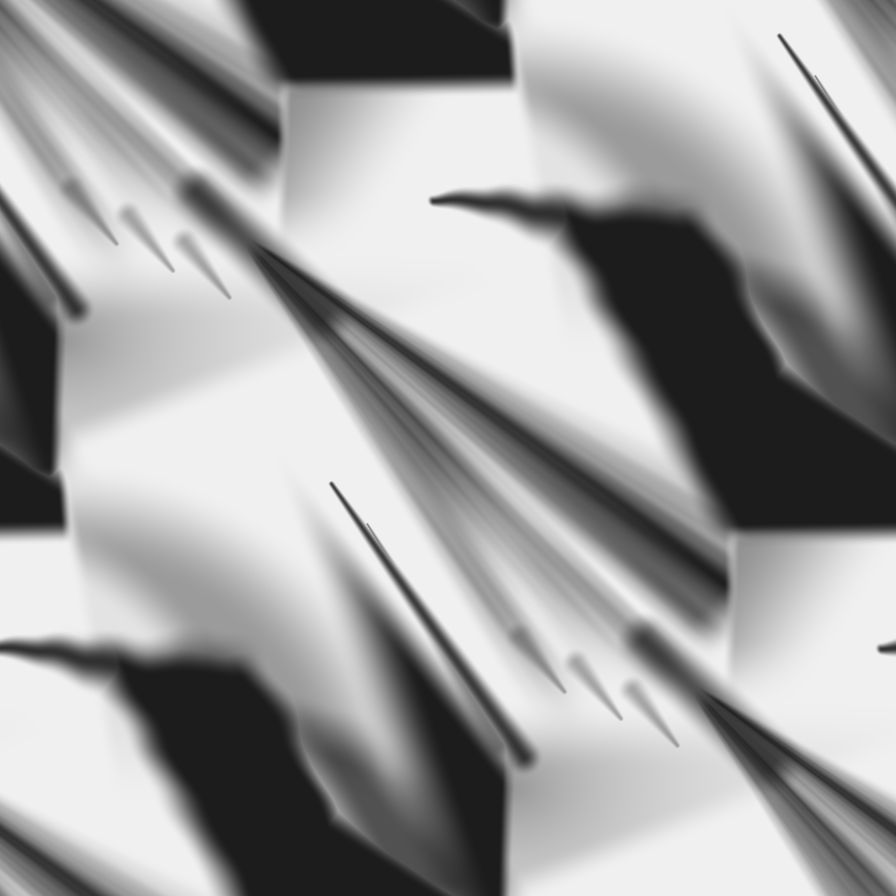
This background is drawn by a Shadertoy shader. Its source:

```glsl
#define PAPER 0.94
#define INK 0.11
#define APEX vec2(0.273, 0.267)
#define FAN_DARK 0.42
#define GRAIN 0.22
#define WOBBLE 0.016
#define ARC_CENTER vec2(0.566, 0.423)
#define ARC_RADIUS 0.41
#define ARC_DARK 0.40

vec2 hash2(vec2 p) {
    p = vec2(dot(p, vec2(127.1, 311.7)), dot(p, vec2(269.5, 183.3)));
    return 2.0 * fract(sin(p) * 43758.5) - 1.0;
}

float gradientNoise(vec2 p) {
    vec2 i = floor(p), f = p - i, u = f * f * (3.0 - 2.0 * f);
    vec2 e = vec2(0.0, 1.0);
    return mix(mix(dot(hash2(i), f), dot(hash2(i + e.yx), f - e.yx), u.x),
               mix(dot(hash2(i + e), f - e), dot(hash2(i + 1.0), f - 1.0), u.x), u.y);
}

// Half-drop lattice: the copy of p that lies closest to c
vec2 near(vec2 p, vec2 c) {
    vec2 d = p - c, ab = vec2(d.x + d.y, d.x - d.y);
    ab -= floor(ab + 0.5);
    return c + 0.5 * vec2(ab.x + ab.y, ab.x - ab.y);
}

// Soft half plane, filled to the right of the way from a to b
float side(vec2 p, vec2 a, vec2 b, float blur) {
    vec2 d = normalize(b - a);
    return smoothstep(-blur, blur, dot(p - a, vec2(-d.y, d.x)));
}

// Soft stroke whose width grows from w0 to w1
float stroke(vec2 p, vec2 a, vec2 b, float w0, float w1) {
    vec2 d = b - a;
    float h = clamp(dot(p - a, d) / dot(d, d), 0.0, 1.0);
    return 1.0 - smoothstep(0.0, mix(w0, w1, h), length(p - a - d * h));
}

float bell(float x, float width) {
    x /= width;
    return exp(-x * x);
}

// Streaks spreading from the apex along the diagonal
float fan(vec2 p) {
    vec2 d = p - APEX;
    float s = fract(d.x + d.y), t = d.x - d.y;
    t -= floor(t + 0.5);
    float k = t / (s + 0.03);
    float dark = FAN_DARK + 0.5 * bell(k - 0.155, 0.04);
    dark += 0.30 * bell(k + 0.06, 0.07) * (1.0 - smoothstep(0.4, 0.65, s));
    dark -= 0.38 * bell(k - 0.035, 0.025) * smoothstep(0.2, 0.6, s);
    dark -= 0.36 * bell(k + 0.11, 0.045) * smoothstep(0.45, 0.75, s);
    dark += 0.20 * bell(k - 0.09, 0.03) * smoothstep(0.5, 0.9, s);
    dark += GRAIN * gradientNoise(vec2(k * 26.0, s * 2.5));
    dark += 0.5 * GRAIN * gradientNoise(vec2(k * 60.0, s * 3.0 + 7.0));
    dark *= smoothstep(-0.25, -0.17, k) * (1.0 - smoothstep(0.19, 0.27 + 0.1 * s, k));
    float tail = mix(smoothstep(0.68, 0.95, s), smoothstep(0.92, 1.0, s), smoothstep(-0.08, 0.03, t));
    float cut = 1.0 - smoothstep(1.07, 1.10, s + t);
    return clamp(dark, 0.0, 1.0) * smoothstep(0.0, 0.05, s) * (1.0 - tail) * cut;
}

// Grey quarter ring, fading outwards
float arc(vec2 p) {
    vec2 q = near(p, vec2(0.77, 0.20));
    float r = length(q - ARC_CENTER);
    float band = 1.0 - smoothstep(ARC_RADIUS - 0.11, ARC_RADIUS, r);
    band *= mix(0.15, 1.0, smoothstep(0.25, 0.33, r + 0.5 * (q.x - 0.62)));
    band *= side(q, vec2(0.60, 0.20), vec2(0.565, 0.0), 0.01);
    return ARC_DARK * band * (1.0 - smoothstep(0.30, 0.40, q.y));
}

// Two pale sheets with one crisp edge each
float sheets(vec2 p) {
    vec2 q = near(p, vec2(0.40, 0.20));
    float ramp = dot(q - vec2(0.318, 0.14), vec2(0.85, 0.53));
    float upper = 0.45 * (1.0 - smoothstep(-0.02, 0.14, ramp));
    upper *= side(q, vec2(0.314, 0.24), vec2(0.318, 0.117), 0.008);
    upper *= smoothstep(0.09, 0.11, q.y) * (1.0 - smoothstep(0.21, 0.30, q.y));
    q = near(p, vec2(0.15, 0.42));
    float lower = 0.42 * exp(-length((q - vec2(0.07, 0.38)) * vec2(6.0, 8.0)));
    lower *= side(q, vec2(0.062, 0.49), vec2(0.066, 0.36), 0.006);
    lower *= side(q, vec2(0.33, 0.39), vec2(0.065, 0.495), 0.02);
    return max(upper, lower * smoothstep(0.28, 0.36, q.y));
}

// Dark body with its tip, shoulder and wing
float body(vec2 p) {
    vec2 q = near(p, vec2(0.79, 0.40));
    vec2 w = q + WOBBLE * vec2(gradientNoise(q * vec2(9.0, 18.0)), gradientNoise(q * vec2(22.0, 6.0) + 5.0));
    float left = side(w, vec2(0.814, 0.599), vec2(0.625, 0.26), 0.022);
    float floorEdge = side(q, vec2(1.065, 0.594), vec2(0.833, 0.598), 0.014);
    float core = left * floorEdge * side(w, vec2(0.625, 0.224), vec2(0.781, 0.234), 0.022)
               * side(w, vec2(0.781, 0.234), vec2(0.898, 0.443), 0.016);
    float block = left * floorEdge * side(q, vec2(0.80, 0.36), vec2(1.0, 0.487), 0.02)
                * side(q, vec2(1.06, 0.40), vec2(1.075, 0.594), 0.007);
    float tip = 0.9 * stroke(w, vec2(0.488, 0.218), vec2(0.74, 0.265), 0.008, 0.07);
    float shoulder = 0.75 * side(w, vec2(0.86, 0.315), vec2(0.94, 0.34), 0.03)
                   * side(w, vec2(0.92, 0.33), vec2(1.02, 0.46), 0.035)
                   * side(q, vec2(0.898, 0.443), vec2(0.781, 0.234), 0.03) * (1.0 - smoothstep(0.48, 0.55, q.y));
    q = near(p, vec2(0.99, 0.33));
    float wing = side(q, vec2(1.01, 0.50), vec2(0.885, 0.13), 0.04)
               * side(q, vec2(0.883, 0.12), vec2(1.08, 0.37), 0.02)
               * side(q, vec2(1.068, 0.36), vec2(1.063, 0.50), 0.008) * (1.0 - smoothstep(0.52, 0.56, q.y));
    return max(max(max(core, block), tip), 1.0 - (1.0 - shoulder) * (1.0 - wing));
}

// Thin scratches and the knot at the apex
float scratches(vec2 p) {
    vec2 q = near(p, vec2(0.98, 0.19));
    float a = 0.85 * stroke(q, vec2(0.87, 0.04), vec2(1.085, 0.345), 0.004, 0.022);
    a = max(a, 0.5 * stroke(q, vec2(0.91, 0.085), vec2(1.06, 0.33), 0.002, 0.022));
    q = near(p, APEX);
    a = max(a, 0.75 * stroke(q, vec2(0.22, 0.215), vec2(0.36, 0.35), 0.035, 0.04));
    for (float i = 0.0; i < 3.0; i++) {
        vec2 start = vec2(0.08 + 0.063 * i, 0.21 + 0.03 * i);
        a = max(a, 0.35 * stroke(q, start, start + vec2(0.05, 0.062), 0.018, 0.004));
    }
    return a;
}

void mainImage(out vec4 fragColor, in vec2 fragCoord) {
    vec2 p = fragCoord / iResolution.xy;
    p.y = 1.0 - p.y;
    float tone = PAPER;
    tone = mix(tone, INK, arc(p));
    tone = mix(tone, INK, sheets(p));
    tone = mix(tone, INK, fan(p));
    tone = mix(tone, INK, scratches(p));
    tone = mix(tone, INK, body(p));
    fragColor = vec4(vec3(tone), 1.0);
}
```
